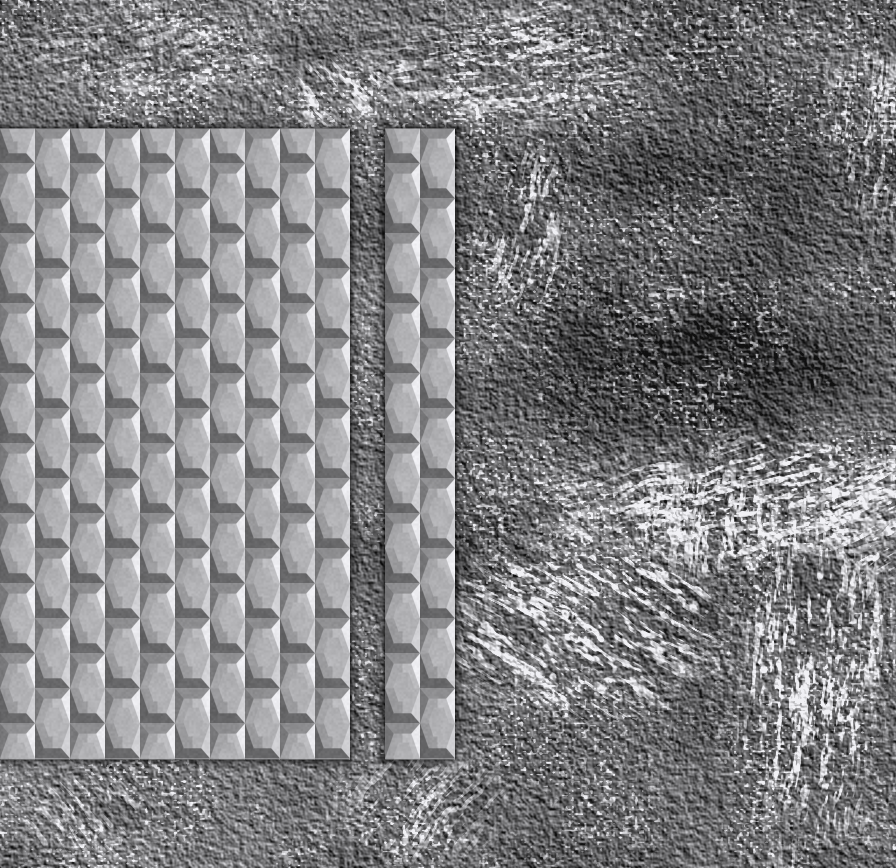
Give the GLSL for this pattern, as a Shadertoy shader.

```glsl
// Two panels of staggered faceted gems hung on a rough, scratched grey wall.
// Gems are shaded by distance to facet edges; the wall is embossed noise
// with stretched noise strokes inside soft elliptical patches.

const float UNITS_HIGH = 24.8;      // canvas height in gem widths
const float PANEL_TOP = 21.13;
const float PANEL_BOTTOM = 3.1;
const vec3 GREY_TINT = vec3(0.995, 0.995, 1.012);

float hash(vec2 p) {
    vec3 h = fract(vec3(p.xyx) * 0.1031);
    h += dot(h, h.yzx + 33.33);
    return fract((h.x + h.y) * h.z);
}

float noise(vec2 p) {
    vec2 cell = floor(p), f = fract(p);
    f = f * f * (3.0 - 2.0 * f);
    return mix(mix(hash(cell), hash(cell + vec2(1, 0)), f.x),
               mix(hash(cell + vec2(0, 1)), hash(cell + vec2(1, 1)), f.x), f.y);
}

float fbm(vec2 p) {
    float sum = 0.0, weight = 0.5;
    for (int i = 0; i < 4; i++) {
        sum += weight * noise(p);
        p = p * 2.03 + 17.7;
        weight *= 0.5;
    }
    return sum;
}

float edge(float dist, float aa) { return smoothstep(-aa, aa, dist); }

float boxDistance(vec2 p, vec2 low, vec2 high) {
    vec2 d = max(low - p, p - high);
    return length(max(d, 0.0)) + min(max(d.x, d.y), 0.0);
}

// Soft elliptical patch with a ragged rim
float patchMask(vec2 p, vec2 centre, vec2 radius) {
    float ragged = 0.7 * (fbm(p * 0.8) - 0.47);
    return 1.0 - smoothstep(0.45, 1.1, length((p - centre) / radius) + ragged);
}

// Bright broken strokes running along the given angle
float strokes(vec2 p, vec2 centre, vec2 radius, float angle) {
    float c = cos(angle), s = sin(angle);
    vec2 r = mat2(c, -s, s, c) * p;
    r.y += 0.25 * noise(p * 0.7);
    float line = 0.5 * noise(r * vec2(1.1, 7.5)) + 0.5 * noise(r * vec2(5.0, 15.0));
    return smoothstep(0.49, 0.68, line) * patchMask(p, centre, radius);
}

// Difference of shifted noise: light from the upper right
float emboss(vec2 p) { return noise(p) - noise(p + vec2(0.55, 0.65)); }

float wall(vec2 p) {
    // Broad tone, darker in the right middle
    float tone = 0.37 + 0.3 * (fbm(p * vec2(0.3, 0.55)) - 0.47);
    tone += 0.06 * (1.0 - smoothstep(8.0, 14.0, p.x));
    tone -= 0.13 * patchMask(p, vec2(19.0, 14.0), vec2(7.0, 2.2));
    tone -= 0.06 * patchMask(p, vec2(20.0, 18.5), vec2(5.0, 4.0));
    tone += 0.32 * emboss(p * vec2(7.0, 9.0)) + 0.32 * emboss(p * 15.0);

    // Scattered specks
    float speck = smoothstep(0.62, 0.88, noise(p * vec2(11.0, 15.0) + 41.0));
    tone += 0.42 * speck * smoothstep(0.3, 0.6, fbm(p * 0.6 + 9.0));

    // Trowel strokes
    float light = strokes(p, vec2(21.5, 10.5), vec2(6.0, 2.1), 0.2);
    light = max(light, strokes(p, vec2(17.0, 6.9), vec2(5.0, 3.2), -0.55));
    light = max(light, strokes(p, vec2(23.2, 5.5), vec2(2.6, 6.0), 1.5));
    light = max(light, strokes(p, vec2(20.3, 10.0), vec2(2.4, 1.9), 1.55));
    light = max(light, strokes(p, vec2(25.0, 10.0), vec2(2.2, 2.0), 0.45));
    light = max(light, 0.8 * strokes(p, vec2(14.3, 23.0), vec2(4.5, 2.0), 0.1));
    light = max(light, 0.8 * strokes(p, vec2(15.0, 18.3), vec2(1.6, 2.8), 1.3));
    light = max(light, 0.8 * strokes(p, vec2(9.8, 22.1), vec2(1.8, 1.2), -0.8));
    light = max(light, 0.7 * strokes(p, vec2(25.2, 21.0), vec2(1.8, 4.0), 1.5));
    light = max(light, 0.6 * strokes(p, vec2(12.0, 1.8), vec2(3.0, 2.0), 0.9));
    light = max(light, 0.5 * strokes(p, vec2(4.0, 23.2), vec2(4.5, 1.8), 0.2));
    light = max(light, 0.5 * strokes(p, vec2(2.5, 1.6), vec2(2.5, 1.8), -0.9));
    return clamp(tone + 0.52 * light, 0.06, 0.95);
}

// Signed distance to the six-sided crown of a gem
float crownDistance(vec2 p) {
    vec2 a = abs(p);
    return max(a.y - 0.71, (a.x - 0.5 + 0.352 * a.y) * 0.943);
}

// One gem, x in -0.5..0.5 and y in -1..1
float gem(vec2 p, float aa) {
    vec2 a = abs(p);
    float right = edge(p.x, aa), upper = edge(p.y, aa);
    float cap = mix(0.41, 0.56, upper);
    float side = mix(mix(0.39, 0.47, upper), mix(0.82, 0.93, upper), right);
    float slope = mix(side, cap, edge((a.y - 0.71 - (a.x - 0.25) * 1.16) * 0.65, aa));
    float ring = 0.61 + 0.09 * right + 0.04 * upper;
    float table = crownDistance((p - vec2(0.03, 0.04)) / 0.58) * 0.58;
    float crown = mix(0.7 - 0.04 * p.y, ring, edge(table, aa));
    return mix(crown, slope, edge(crownDistance(p), aa));
}

// Gems in columns, every second column shifted by half a gem
float gemPanel(vec2 p, float left, float aa) {
    vec2 local = vec2(p.x - left, PANEL_TOP - p.y);
    float shift = 1.0 - mod(floor(local.x), 2.0);
    vec2 q = vec2(fract(local.x) - 0.5, 1.0 - mod(local.y + shift, 2.0));
    float grain = 0.05 * (noise(p * 16.0) - 0.5) + 0.06 * (fbm(p * 2.0) - 0.47);
    return gem(q, aa) + grain;
}

// Lays a panel with a contact shadow and thin dark rim over the wall
float addPanel(float shade, vec2 p, float left, float right, float aa) {
    float dist = boxDistance(p, vec2(left, PANEL_BOTTOM), vec2(right, PANEL_TOP));
    shade *= 1.0 - 0.65 * exp(-max(dist, 0.0) * 9.0);
    return mix(gemPanel(p, left, aa), shade, edge(dist, aa * 0.7));
}

void mainImage(out vec4 fragColor, in vec2 fragCoord) {
    float aa = UNITS_HIGH / iResolution.y * 0.75;
    vec2 p = fragCoord * UNITS_HIGH / iResolution.y;
    float shade = wall(p);
    shade = addPanel(shade, p, 0.0, 10.0, aa);
    shade = addPanel(shade, p, 11.0, 13.0, aa);
    fragColor = vec4(clamp(shade * GREY_TINT, 0.0, 1.0), 1.0);
}
```
